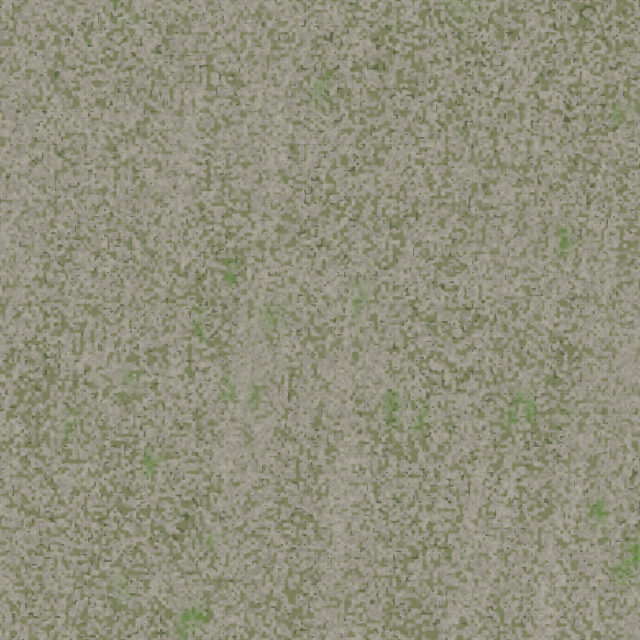
Reproduce this texture procedurally as a WebGL 2 fragment shader.

```glsl
#version 300 es
precision highp float;
// Pale dry soil seen from above, with faint slanted rows, fine specks and green tufts.
uniform vec2 u_resolution;
out vec4 fragColor;

const vec3 SOIL = vec3(0.612, 0.597, 0.547);
const vec3 SPROUT = vec3(0.455, 0.480, 0.325);
const vec3 SHADE = vec3(0.29, 0.33, 0.20);
const vec3 LEAF = vec3(0.33, 0.51, 0.18);
const float ROW_SLANT = 0.19;
const int TUFT_COUNT = 24;

float hash(vec2 p) {
  vec3 q = fract(p.xyx * 0.1031);
  q += dot(q, q.yzx + 33.33);
  return fract((q.x + q.y) * q.z);
}

vec2 hash2(float n) {
  return vec2(hash(vec2(n, 17.0)), hash(vec2(n, 59.0)));
}

float noise(vec2 p) {
  vec2 cell = floor(p);
  vec2 f = fract(p);
  f = f * f * (3.0 - 2.0 * f);
  float low = mix(hash(cell), hash(cell + vec2(1.0, 0.0)), f.x);
  float high = mix(hash(cell + vec2(0.0, 1.0)), hash(cell + vec2(1.0)), f.x);
  return mix(low, high, f.y);
}

float fbm(vec2 p) {
  float sum = 0.0;
  float weight = 0.5;
  for (int i = 0; i < 4; i++) {
    sum += weight * noise(p);
    p = p * 2.03 + 19.7;
    weight *= 0.5;
  }
  return sum / 0.9375;
}

// Coordinates across and along the gently wavering rows.
vec2 rowSpace(vec2 p) {
  float waver = 0.008 * (noise(p * 3.0 + 40.0) - 0.5);
  return vec2(p.x - ROW_SLANT * p.y + waver, p.y);
}

// Soft scattered tufts, ragged at the rim and stretched along the rows.
float tufts(vec2 p) {
  vec2 ragged = p + 0.045 * (vec2(fbm(p * 28.0), fbm(p * 28.0 + 80.0)) - 0.5);
  float cover = 0.0;
  for (int i = 0; i < TUFT_COUNT; i++) {
    float id = float(i) + 1.0;
    vec2 d = ragged - hash2(id);
    d.x -= ROW_SLANT * d.y;
    vec2 radius = vec2(0.014, 0.022) * (0.65 + 0.85 * hash(vec2(id, 83.0)));
    float strength = mix(0.3, 1.0, hash(vec2(id, 131.0)));
    d /= radius;
    cover = max(cover, strength * exp(-dot(d, d)));
  }
  return cover;
}

void main() {
  vec2 p = gl_FragCoord.xy / u_resolution.y;
  vec2 row = rowSpace(p);

  // Broad growth and row structure set the density of the specks.
  float growth = fbm(p * 5.0 + 7.0) - 0.5;
  float rows = noise(vec2(row.x * 48.0, row.y * 2.5)) - 0.5;
  float track = smoothstep(0.68, 0.95, noise(vec2(row.x * 85.0 + 31.0, row.y * 4.0)));
  float density = 0.08 + 0.22 * growth + 0.17 * rows - 0.13 * track;

  // Mineral grain.
  float grain = 0.6 * noise(p * 185.0) + 0.4 * noise(p * 310.0 + 53.0) - 0.5;
  vec3 color = SOIL + grain * vec3(0.15, 0.145, 0.14);
  color += 0.014 * track + 0.012 * (fbm(p * 9.0 + 63.0) - 0.5);

  // Fine sprouts and rarer dark specks.
  float sprout = smoothstep(0.48, 0.98, noise(p * 172.0 + 211.0) + density);
  color = mix(color, SPROUT, 0.85 * sprout);
  float shade = smoothstep(0.83, 1.03, noise(p * 195.0 + 347.0) + 0.6 * density);
  color = mix(color, SHADE, 0.62 * shade);

  // Leafy tufts broken up by speckle.
  float speckle = 0.6 * noise(p * 150.0 + 97.0) + 0.4 * noise(p * 70.0 + 151.0);
  float leaf = tufts(p) * smoothstep(0.12, 0.85, speckle);
  color = mix(color, LEAF, 0.9 * leaf);

  fragColor = vec4(color, 1.0);
}
```
